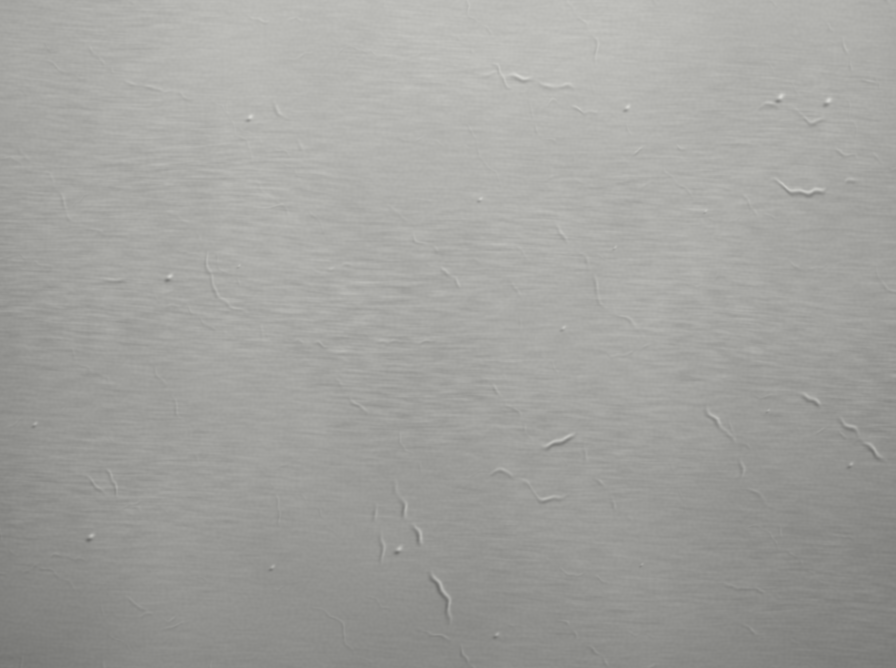
Write a WebGL 1 fragment shader that draws this texture.

```glsl
precision highp float;
// Painted plaster wall in soft grey light: a broad falloff towards the base,
// fine horizontal brush strokes, and scattered raised cracks and paint beads,
// each drawn as a lit edge with a shadow beneath it.
uniform vec2 u_resolution;

vec2 hash2(vec2 p) {
  vec3 q = fract(p.xyx * vec3(0.1031, 0.1030, 0.0973));
  q += dot(q, q.yzx + 33.33);
  return fract((q.xx + q.yz) * q.zy);
}

// Gradient noise, roughly -0.6 to 0.6
float cornerSlope(vec2 cell, vec2 offset) {
  float angle = 6.2832 * hash2(cell).x;
  return dot(vec2(cos(angle), sin(angle)), offset);
}

float gradientNoise(vec2 p) {
  vec2 i = floor(p), f = fract(p);
  vec2 w = f * f * f * (f * (f * 6.0 - 15.0) + 10.0);
  vec2 e = vec2(1.0, 0.0);
  return mix(mix(cornerSlope(i, f), cornerSlope(i + e, f - e), w.x),
             mix(cornerSlope(i + e.yx, f - e.yx), cornerSlope(i + 1.0, f - 1.0), w.x), w.y);
}

float bell(float x) {
  return exp(-x * x);
}

// One wandering crack per grid cell, mostly running down to the right
float cracks(vec2 p, float cellSize, float seed, float width) {
  vec2 g = p / cellSize;
  float shade = 0.0;
  for (int y = -1; y <= 1; y++) {
    for (int x = -1; x <= 1; x++) {
      vec2 cell = floor(g) + vec2(float(x), float(y));
      vec2 place = hash2(cell + seed);
      vec2 kind = hash2(cell + seed + 71.0);
      float angle = mix(-1.15, 0.25, kind.x);
      vec2 along = vec2(cos(angle), sin(angle));
      vec2 d = g - cell - place;
      float u = dot(d, along);
      float v = dot(d, vec2(-along.y, along.x));
      float row = place.x * 90.0 + seed;
      v += 0.24 * gradientNoise(vec2(u * 2.3, row));
      v += 0.05 * gradientNoise(vec2(u * 9.0, row + 7.3));
      float reach = mix(0.25, 0.75, place.y);
      float taper = 1.0 - smoothstep(0.4 * reach, reach, abs(u));
      float broken = smoothstep(-0.25, 0.4, gradientNoise(vec2(u * 6.0, row + 19.7)));
      float strength = taper * broken * mix(0.15, 1.0, kind.y * kind.y);
      float across = v * cellSize / (width * mix(0.8, 1.25, kind.y));
      shade += strength * (bell(across) - 0.9 * bell((across + 1.7) * 0.85));
    }
  }
  return shade;
}

// Sparse paint beads, slightly slanted
float beads(vec2 p) {
  vec2 g = p / 0.11;
  vec2 cell = floor(g);
  vec2 kind = hash2(cell + 213.0);
  vec2 d = (g - cell - mix(vec2(0.2), vec2(0.8), hash2(cell + 37.0))) * 0.11;
  d.x -= 0.4 * d.y;
  float radius = mix(0.002, 0.004, kind.y);
  float lit = bell(length(d * vec2(0.9, 0.8)) / radius);
  float shadow = bell(length((d + vec2(0.3, 1.4) * radius) * vec2(0.8, 1.0)) / radius);
  return step(kind.x, 0.13) * mix(0.3, 1.0, kind.y) * (lit - shadow);
}

// Brush strokes: stretched noise on a slightly sloping, gently bent grain
float brushStrokes(vec2 p) {
  vec2 q = p + vec2(0.0, 0.04 * p.x + 0.012 * gradientNoise(p * vec2(3.0, 5.0)));
  float hair = gradientNoise(q * vec2(34.0, 210.0) + 11.0);
  float fine = gradientNoise(q * vec2(22.0, 150.0));
  float medium = gradientNoise(q * vec2(12.0, 90.0) + 31.0);
  float wrinkle = gradientNoise(q * vec2(19.0, 105.0) + 57.0);
  float lip = smoothstep(0.25, 0.5, wrinkle) - smoothstep(0.25, 0.5, -wrinkle);
  return 0.03 * hair + 0.034 * fine + 0.014 * medium + 0.016 * lip;
}

void main() {
  vec2 uv = gl_FragCoord.xy / u_resolution;
  vec2 p = gl_FragCoord.xy / u_resolution.y;

  // Broad light, dimmer at the base and the sides, with faint stains
  float light = 0.732 - 0.185 * pow(1.0 - uv.y, 1.45);
  light -= 0.075 * pow(abs(2.0 * uv.x - 1.04), 2.6);
  light += 0.034 * gradientNoise(p * 2.3 + 4.0) + 0.02 * gradientNoise(p * 6.0 + 15.0);

  // Strokes show most clearly across the middle
  float band = bell((uv.y - 0.53 + 0.1 * (uv.x - 0.5)) / 0.3);
  float patches = 0.9 + 0.8 * gradientNoise(p * vec2(3.0, 6.0) + 80.0);
  light += brushStrokes(p) * patches * mix(0.5, 1.2, band);

  // Raised details
  light += 0.15 * cracks(p, 0.2, 11.0, 0.0025);
  light += 0.06 * cracks(p + 3.7, 0.125, 143.0, 0.002);
  light += 0.2 * beads(p);

  // Slight surface grain
  light += 0.016 * gradientNoise(p * 170.0);
  gl_FragColor = vec4(light * vec3(1.0, 1.0, 0.98), 1.0);
}
```
